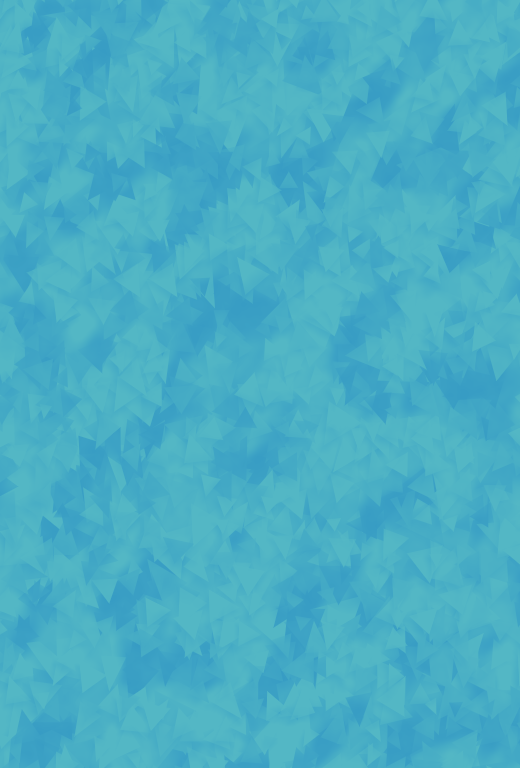
Write a Shadertoy shader that draws this pattern.

```glsl
// Layered translucent triangular shards in turquoise over soft blue hollows.

const vec3 DEEP_BLUE = vec3(0.216, 0.612, 0.770);
const vec3 MID_BLUE  = vec3(0.272, 0.672, 0.772);
const vec3 TURQUOISE = vec3(0.326, 0.718, 0.772);

const int   LAYERS         = 6;
const float LARGEST_CELL   = 0.074;  // cell size in canvas heights
const float LAYER_SHRINK   = 0.88;
const float SHARD_DENSITY  = 0.78;
const float TONE_SPREAD    = 0.85;   // tone variation between shards
const float TONE_LIFT      = 0.12;
const float SHADOW_AMOUNT  = 0.34;
const float SHADOW_SOFT    = 0.20;   // in cells
const vec2  SHADOW_SHIFT   = vec2(-0.08, -0.14);
const float HOLLOW_SCALE   = 14.5;
const float MIST_SCALE     = 34.0;
const float MIST_AMOUNT    = 0.14;

vec2 hash22(vec2 p) {
    vec3 q = fract(p.xyx * vec3(0.1031, 0.1030, 0.0973));
    q += dot(q, q.yzx + 33.33);
    return fract((q.xx + q.yz) * q.zy);
}

float gradientDot(vec2 cell, vec2 offset) {
    float angle = 6.28318 * hash22(cell + 71.0).x;
    return dot(vec2(cos(angle), sin(angle)), offset);
}

float gradientNoise(vec2 p) {
    vec2 i = floor(p), f = p - i;
    vec2 u = f * f * f * (f * (f * 6.0 - 15.0) + 10.0);
    vec2 e = vec2(1.0, 0.0);
    return mix(mix(gradientDot(i, f), gradientDot(i + e.xy, f - e.xy), u.x),
               mix(gradientDot(i + e.yx, f - e.yx), gradientDot(i + e.xx, f - e.xx), u.x), u.y);
}

// Light and dark areas, stretched along a steep rising diagonal.
float hollowTone(vec2 p) {
    vec2 q = vec2(p.x - 0.4 * p.y, 0.75 * p.y) * HOLLOW_SCALE;
    float n = gradientNoise(q) + 0.4 * gradientNoise(q * 2.1 + 17.0);
    return smoothstep(-0.44, 0.28, n);
}

// Signed distance to a counter-clockwise triangle.
float triangleDistance(vec2 p, vec2 a, vec2 b, vec2 c) {
    vec2 v[3] = vec2[3](a, b, c);
    float nearest = 1e3, side = -1e3;
    for (int i = 0; i < 3; i++) {
        vec2 edge = v[(i + 1) % 3] - v[i], w = p - v[i];
        vec2 gap = w - edge * clamp(dot(w, edge) / dot(edge, edge), 0.0, 1.0);
        nearest = min(nearest, dot(gap, gap));
        side = max(side, w.x * edge.y - w.y * edge.x);
    }
    return sqrt(nearest) * sign(side);
}

vec2 polar(float angle, float radius) {
    return radius * vec2(cos(angle), sin(angle));
}

// Paints one layer of shards over the given tone.
float paintShards(float tone, vec2 p, float cellSize, float seed) {
    vec2 shift = seed * vec2(3.37, 5.71);
    vec2 grid = p / cellSize + shift;
    vec2 home = floor(grid);
    float pixelsPerCell = cellSize * iResolution.y;

    for (int y = -1; y <= 1; y++)
    for (int x = -1; x <= 1; x++) {
        vec2 cell = home + vec2(x, y);
        vec2 key = cell + seed * 37.0;
        vec2 place = hash22(key), look = hash22(key + 113.0);
        vec2 shape = hash22(key + 229.0), kind = hash22(key + 347.0);
        if (kind.x > SHARD_DENSITY) continue;

        vec2 center = cell + 0.2 + 0.6 * place;
        vec2 q = grid - center;

        // Most tips point down, the others point up.
        float heading = (kind.y < 0.68 ? -1.57 : 1.57) + (look.x - 0.5) * 1.5;
        float radius = mix(0.34, 0.76, shape.x);
        vec2 tip   = polar(heading, radius);
        vec2 left  = polar(heading + mix(1.7, 2.4, shape.y), radius * mix(0.6, 0.9, look.x));
        vec2 right = polar(heading - mix(1.7, 2.4, place.x), radius * mix(0.6, 0.9, place.y));

        float shardTone = clamp(hollowTone((center - shift) * cellSize) + TONE_LIFT
                                + (look.y - 0.5) * TONE_SPREAD, 0.0, 1.0);

        // Soft shade beneath the lighter shards.
        float shadeDist = triangleDistance(q - SHADOW_SHIFT, tip, left, right);
        float shade = smoothstep(SHADOW_SOFT, -SHADOW_SOFT, shadeDist);
        tone *= 1.0 - SHADOW_AMOUNT * shade * shardTone;

        // Crisp tip that thins towards the base.
        float cover = clamp(0.5 - triangleDistance(q, tip, left, right) * pixelsPerCell, 0.0, 1.0);
        float along = dot(q, tip) / (radius * radius);
        float opacity = mix(0.42, 0.95, smoothstep(-0.6, 0.3, along));
        tone = mix(tone, shardTone, cover * opacity);
    }
    return tone;
}

void mainImage(out vec4 fragColor, in vec2 fragCoord) {
    vec2 p = fragCoord / iResolution.y;
    float tone = hollowTone(p);

    float cellSize = LARGEST_CELL;
    for (int i = 0; i < LAYERS; i++) {
        tone = paintShards(tone, p, cellSize, float(i) + 1.0);
        cellSize *= LAYER_SHRINK;
    }

    // Thin mist softens the surface.
    float mist = gradientNoise(p * MIST_SCALE) + 0.5 * gradientNoise(p * MIST_SCALE * 2.3);
    tone = clamp(tone + 0.08 + MIST_AMOUNT * mist, 0.0, 1.0);

    vec3 color = tone < 0.5 ? mix(DEEP_BLUE, MID_BLUE, tone * 2.0)
                            : mix(MID_BLUE, TURQUOISE, tone * 2.0 - 1.0);
    fragColor = vec4(color, 1.0);
}
```
